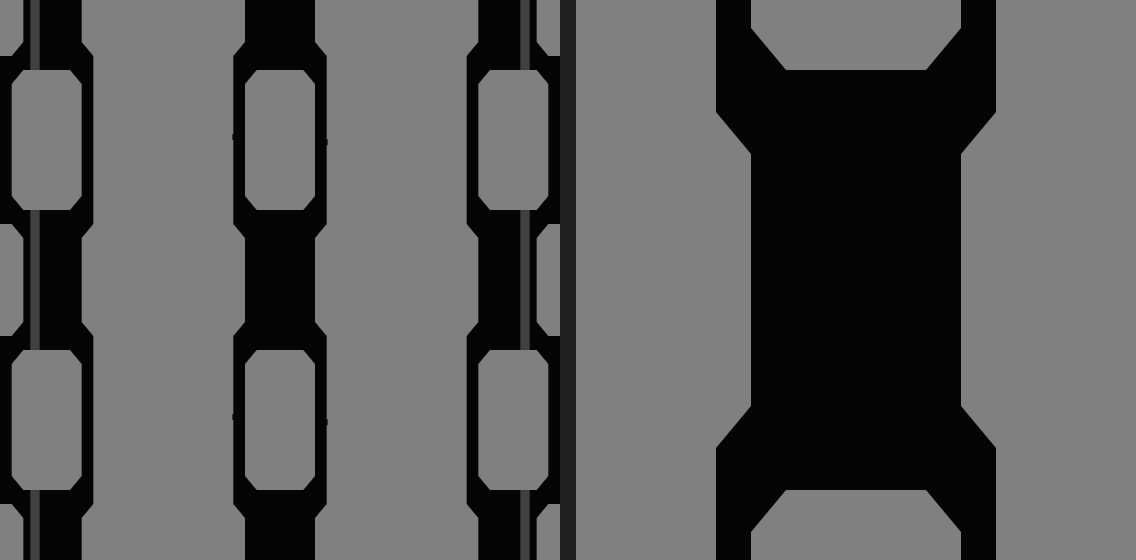
Left, the full canvas; right, a detail of the centre.
A Shadertoy shader for this pattern:

```glsl
// Dark vertical chains of chamfered links on flat grey, with thin rods behind the outer chains.

const vec3 GREY  = vec3(0.50);
const vec3 BLACK = vec3(0.02);
const vec3 ROD   = vec3(0.25);

const float GRID = 48.0;                // canvas size in grid units
const vec2 PERIOD = vec2(20.0, 24.0);   // spacing of chains and links
const vec2 CHAMFER = vec2(1.0, 1.2);    // size of every cut corner

float boxDist(vec2 p, vec2 halfSize) {
    vec2 q = abs(p) - halfSize;
    return max(q.x, q.y);
}

// Box with its four corners cut by the given chamfer
float chamferBox(vec2 p, vec2 halfSize, vec2 chamfer) {
    vec2 q = abs(p) - halfSize;
    float corner = (dot(q, chamfer.yx) + chamfer.x * chamfer.y) / length(chamfer);
    return max(max(q.x, q.y), corner);
}

float coverage(float dist, float pixel) {
    return clamp(0.5 - dist / pixel, 0.0, 1.0);
}

// Narrow neck joined to a wider link around each window
float chainBody(vec2 p) {
    float neck = abs(p.x) - 3.0;
    return min(neck, chamferBox(p, vec2(4.0, 8.4), CHAMFER));
}

// Tiny nicks standing out from the sides of the middle chain
float burrs(vec2 p) {
    float side = p.x < 0.0 ? -1.0 : 1.0;
    return boxDist(p - vec2(4.0 * side, 0.03 - 0.22 * side), vec2(0.08, 0.25));
}

void mainImage(out vec4 fragColor, in vec2 fragCoord) {
    vec2 p = fragCoord / iResolution.xy * GRID;
    float pixel = GRID / min(iResolution.x, iResolution.y);

    // Mirror about the vertical centre line, then repeat into cells
    float centred = p.x - 0.5 * GRID;
    float mirrored = abs(centred);
    float cellY = mod(p.y, PERIOD.y) - 0.5 * PERIOD.y;
    vec2 cell = vec2(mirrored - PERIOD.x * round(mirrored / PERIOD.x), cellY);

    // Chains, filled out to the canvas sides
    float dark = min(chainBody(cell), PERIOD.x - mirrored);
    dark = min(dark, burrs(vec2(centred, cellY)));

    // Windows in the links and half blocks on the canvas sides
    float window = chamferBox(cell, vec2(3.0, 6.0), CHAMFER);
    float blockY = 0.5 * PERIOD.y - abs(cellY);
    float sideBlock = chamferBox(vec2(mirrored - 0.5 * GRID, blockY), vec2(2.0, 4.8), CHAMFER);
    dark = max(dark, -min(window, sideBlock));

    // Rods show only on the dark parts
    float rod = abs(mirrored - 21.0) - 0.4;
    vec3 ink = mix(BLACK, ROD, coverage(rod, pixel));

    fragColor = vec4(mix(GREY, ink, coverage(dark, pixel)), 1.0);
}
```
